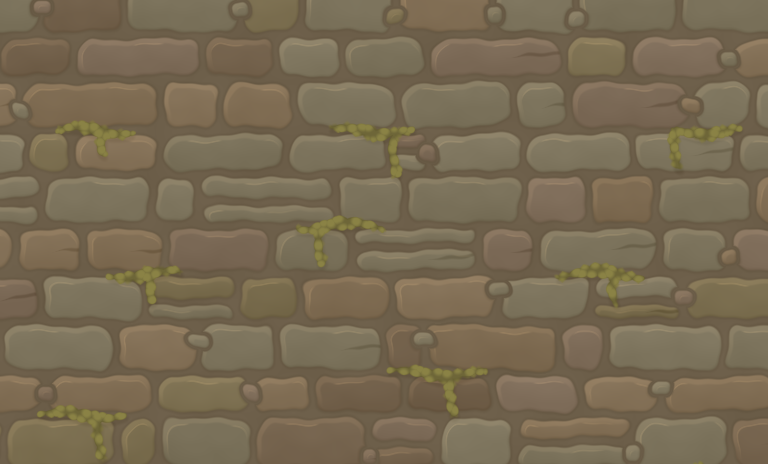
Write a WebGL 1 fragment shader that draws this texture.

```glsl
precision highp float;
// Painted wall of rounded, weathered stones in uneven courses, with strands of moss.
uniform vec2 u_resolution;

float hash(vec2 c) {
  return fract(sin(dot(c, vec2(127.1, 311.7))) * 43758.5);
}

// Jittered divider number i of a line, and the interval that holds u
float divider(float i, float line, float spread) {
  return i + spread * (hash(vec2(i, line)) - 0.5);
}

float intervalOf(float u, float line, float spread) {
  float i = floor(u);
  if (u < divider(i, line, spread)) return i - 1.0;
  if (u >= divider(i + 1.0, line, spread)) return i + 1.0;
  return i;
}

float roundBox(vec2 q, vec2 halfSize, float radius) {
  radius = min(radius, min(halfSize.x, halfSize.y));
  vec2 e = abs(q) - halfSize + radius;
  return length(max(e, 0.0)) + min(max(e.x, e.y), 0.0) - radius;
}

// Distance to the nearest scattered point
float cellular(vec2 p) {
  vec2 cell = floor(p);
  float nearest = 2.0;
  for (int y = -1; y <= 1; y++) {
    for (int x = -1; x <= 1; x++) {
      vec2 c = cell + vec2(float(x), float(y));
      nearest = min(nearest, length(c + vec2(hash(c), hash(c + 41.0)) - p));
    }
  }
  return nearest;
}

// Nine strands lying on the course joints, each with one hanging runner
float mossDistance(vec2 p) {
  float d = 1.0;
  for (int k = 0; k < 9; k++) {
    float n = float(k);
    vec2 seed = vec2(n, 7.3);
    vec2 c = vec2(mod(n, 3.0), floor(n / 3.0)) + 0.5;
    c += 0.6 * (vec2(hash(seed), hash(seed + 3.0)) - 0.5);
    c *= vec2(0.55, 0.333);
    c.y = 0.104 * divider(intervalOf(c.y / 0.104, 9.0, 0.3), 9.0, 0.3);
    vec2 m = p - c;
    m.y += 0.008 * sin(m.x * 32.0 + n);
    float reach = 0.07 + 0.04 * hash(seed + 5.0);
    float along = clamp(m.x, -reach, reach);
    float strand = length(vec2(m.x - along, m.y)) - 0.015 + 0.009 * abs(along) / reach;
    float drop = 0.04 + 0.06 * hash(seed + 8.0);
    float side = 0.13 * (hash(seed + 11.0) - 0.5) + 0.005 * sin(m.y * 50.0);
    float runner = length(vec2(m.x - side, m.y + clamp(-m.y, 0.0, drop))) - 0.010;
    d = min(d, min(strand, runner));
  }
  return d;
}

void main() {
  vec2 p = gl_FragCoord.xy / u_resolution.y;
  float soft = 0.0012 + 0.7 / u_resolution.y;
  vec2 w = p + 0.0025 * sin(p.yx * 47.0 + 2.0 * sin(p * 23.0)) + 0.0012 * sin(p.yx * 113.0 + 1.7);

  // Course and stone bounds; some stones are split into two flat ones
  float row = intervalOf(w.y / 0.104, 9.0, 0.3);
  float low = 0.104 * divider(row, 9.0, 0.3);
  float high = 0.104 * divider(row + 1.0, 9.0, 0.3);
  float line = row + 20.0;
  float u = w.x / 0.195 + 0.5 * row + 30.0;
  float col = intervalOf(u, line, 0.62);
  vec2 id = vec2(col, line);
  float left = (divider(col, line, 0.62) - u) * 0.195;
  float right = (divider(col + 1.0, line, 0.62) - u) * 0.195;
  if (hash(id + 2.0) < 0.13) {
    float cut = mix(low, high, 0.4 + 0.2 * hash(id + 4.0));
    if (w.y > cut) { low = cut; id += 60.0; } else high = cut;
  }
  vec2 halfSize = 0.5 * vec2(right - left, high - low) - 0.0075 - 0.003 * hash(id + 6.0);
  vec2 q = vec2(-0.5 * (left + right), w.y - 0.5 * (low + high));
  q.y += q.x * 0.1 * (hash(id + 8.0) - 0.5);
  q.x *= 1.0 + 2.0 * (hash(id + 9.0) - 0.5) * q.y;
  float radius = 0.018 + 0.016 * hash(id + 10.0);
  float d = roundBox(q, halfSize, radius);

  // Pebbles wedged into some upright joints
  for (int k = 0; k < 2; k++) {
    vec2 joint = vec2(col + float(k), line);
    if (hash(joint + 13.0) < 0.2) {
      float h = hash(joint + 15.0);
      float courseLow = 0.104 * divider(row, 9.0, 0.3);
      vec2 b = vec2(k == 0 ? -left : -right, w.y - courseLow - mix(0.026, 0.074, h));
      vec2 size = vec2(0.014 + 0.007 * h, 0.017 - 0.004 * h);
      float pebble = roundBox(b, size, 0.012);
      d = max(d, 0.009 - pebble);
      if (pebble < d) { d = pebble; q = b; halfSize = size; radius = 0.012; id = joint + 90.0; }
    }
  }

  // Stone tint: olive grey, tan, rose brown or ochre
  float pick = hash(id + 17.0);
  vec3 stone = vec3(0.485, 0.45, 0.36);
  if (pick > 0.52) stone = vec3(0.50, 0.425, 0.325);
  if (pick > 0.70) stone = vec3(0.485, 0.415, 0.34);
  if (pick > 0.84) stone = vec3(0.475, 0.425, 0.305);
  if (pick > 0.94) stone = vec3(0.44, 0.37, 0.285);
  stone += 0.035 * (hash(id + 19.0) - 0.45);

  // Face shading, bevel at the upper left, brush streak and crack
  float grain = cellular(p * vec2(13.0, 21.0) + id);
  stone += 0.018 * q.y / halfSize.y + 0.016 * (0.5 - grain);
  float face = roundBox(q - vec2(0.003, -0.005), halfSize - 0.006, radius);
  float lit = smoothstep(-0.5, 0.7, q.y / halfSize.y - 0.5 * q.x / halfSize.x);
  stone += vec3(0.045, 0.036, 0.026) * lit * smoothstep(-soft, soft, face);
  float streak = smoothstep(0.003, 0.0005, abs(face + 0.001)) * lit;
  stone += vec3(0.07, 0.055, 0.035) * streak * smoothstep(0.1, 0.6, sin(q.x * 38.0 + 9.0 * pick));
  stone -= 0.028 * smoothstep(-0.007, 0.0, d) * (1.0 - lit);
  float wedge = min(0.12 * (q.x - 0.3 * halfSize.x), 0.0035);
  float crack = smoothstep(-soft, soft, wedge - abs(q.y + 0.006 - 0.12 * q.x));
  stone -= 0.065 * crack * step(0.83, hash(id + 23.0));

  // Mortar with soft contact shadow
  vec3 mortar = vec3(0.425, 0.37, 0.288) + 0.025 * (0.5 - cellular(p * 9.0));
  mortar -= 0.025 * smoothstep(0.008, 0.0, d);
  vec3 color = mix(stone, mortar, smoothstep(-soft, soft, d));

  // Leafy moss and its shadow
  float leaf = cellular(p * 48.0);
  float moss = mossDistance(p) + 0.012 * (leaf - 0.45);
  float below = mossDistance(p + vec2(-0.002, 0.007));
  color -= 0.035 * smoothstep(0.006, -0.004, below);
  vec3 green = mix(vec3(0.54, 0.51, 0.27), vec3(0.43, 0.40, 0.22), smoothstep(0.25, 0.75, leaf));
  green -= 0.03 * smoothstep(-0.005, 0.0, moss);
  color = mix(color, green, smoothstep(soft, -soft, moss));

  gl_FragColor = vec4(color, 1.0);
}
```
